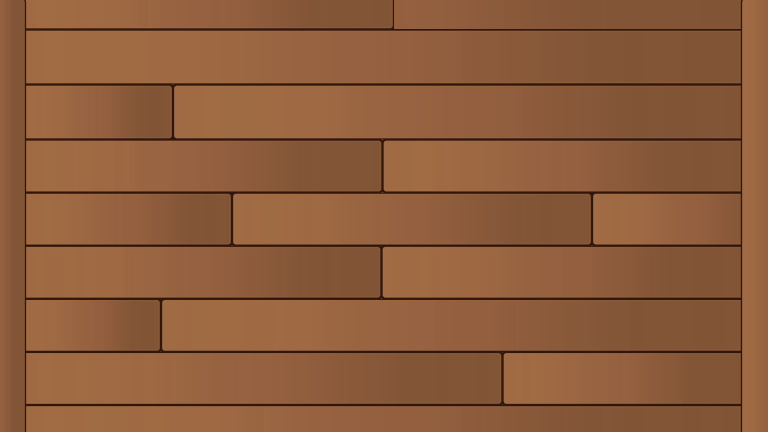
This texture is drawn by a WebGL 2 fragment shader. Its source:

```glsl
#version 300 es
precision highp float;
// Wooden plank wall: nine rows of boards between two upright side posts.
// Each board is a rounded box with a dark outline, a faint bevel and a
// light-to-dark gradient along its length, broken into subtle grain bands.

uniform vec2 u_resolution;
out vec4 fragColor;

// The canvas is HEIGHT units tall and WIDTH units wide, with y pointing down.
const float HEIGHT = 432.0;
const float WIDTH = 768.0;
const float WALL_LEFT = 25.5;
const float WALL_RIGHT = 741.5;
const float CORNER = 4.0;
const float BOARD_LINE = 1.15;
const float POST_LINE = 0.65;

const vec3 WOOD_LIGHT = vec3(0.627, 0.420, 0.264);
const vec3 WOOD_MID = vec3(0.582, 0.377, 0.250);
const vec3 WOOD_DARK = vec3(0.510, 0.332, 0.213);
const vec3 OUTLINE = vec3(0.19, 0.085, 0.045);
const vec3 GAP = vec3(0.42, 0.27, 0.16);

// Right ends of up to three boards in each row, from the top.
const vec3 BOARD_ENDS[9] = vec3[9](
  vec3(394.0, 742.0, 742.0), vec3(742.0), vec3(173.0, 742.0, 742.0),
  vec3(382.5, 742.0, 742.0), vec3(232.0, 592.0, 792.0),
  vec3(381.5, 742.0, 742.0), vec3(161.0, 742.0, 742.0),
  vec3(502.5, 742.0, 742.0), vec3(742.0));

float hash(vec2 p) {
  vec3 q = fract(vec3(p.xyx) * 0.1031);
  q += dot(q, q.yzx + 33.33);
  return fract((q.x + q.y) * q.z);
}

float roundedBox(vec2 p, vec2 lo, vec2 hi, float radius) {
  vec2 q = abs(p - 0.5 * (lo + hi)) - 0.5 * (hi - lo) + radius;
  return length(max(q, 0.0)) + min(max(q.x, q.y), 0.0) - radius;
}

// Antialiased coverage of the region where d is below zero.
float cover(float d, float pixel) {
  return clamp(0.5 - d / pixel, 0.0, 1.0);
}

// Wood tone along a board, t running from its left end to its right end.
vec3 woodTone(float t, float seed) {
  vec3 tone = mix(WOOD_LIGHT, WOOD_MID, smoothstep(0.12, 0.54, t));
  tone = mix(tone, WOOD_DARK, smoothstep(0.48, 0.84, t));
  float band = hash(vec2(floor(t * 36.0), seed)) - 0.5;
  return tone + band * vec3(0.008, 0.006, 0.005);
}

// Adds bevel, outline and corner gap around a board with distance d.
vec3 edged(vec3 wood, float d, float halfLine, float pixel) {
  float bevel = cover(abs(d + halfLine + 0.8) - 0.5, pixel);
  vec3 color = mix(wood, WOOD_LIGHT * 1.05, 0.18 * bevel);
  color = mix(color, OUTLINE, cover(-d - halfLine, pixel));
  return mix(color, GAP, cover(halfLine - d, pixel));
}

vec3 boards(vec2 p, float pixel) {
  // The upper three rows are slightly taller than the others.
  float fromThird = p.y - 139.5;
  float pitch = fromThird < 0.0 ? 55.0 : 53.1;
  float row = floor(fromThird / pitch);
  int index = clamp(int(row) + 3, 0, 8);

  // Find the board under this point.
  vec3 ends = BOARD_ENDS[index];
  float left = WALL_LEFT;
  float right = ends.x;
  for (int i = 0; i < 2; i++) {
    if (p.x > ends[i]) {
      left = ends[i];
      right = ends[i + 1];
    }
  }

  // The top row's second board lies behind the first, with no own edge.
  bool behind = index == 0 && p.x > ends.x;
  if (behind) left = WALL_LEFT;

  // Boards reach under the posts, so only inner joints show corners.
  vec2 lo = vec2(left, 139.5 + row * pitch);
  vec2 hi = vec2(right, lo.y + pitch);
  if (left <= WALL_LEFT) lo.x -= 10.0;
  if (right >= WALL_RIGHT) hi.x += 10.0;
  if (behind) hi.y += 5.0;

  float t = (p.x - left) / (right - left);
  vec3 wood = woodTone(t, float(index) * 7.0 + floor(left / 50.0));
  return edged(wood, roundedBox(p, lo, hi, CORNER), BOARD_LINE, pixel);
}

// One post wraps around the side edges, so each side shows half of it.
vec3 addPost(vec3 base, vec2 p, float pixel) {
  float postWidth = WIDTH - WALL_RIGHT + WALL_LEFT;
  float x = mod(p.x - WALL_RIGHT + 0.5 * WIDTH, WIDTH) - 0.5 * WIDTH;
  float d = roundedBox(vec2(x, p.y), vec2(0.0, -1.5),
                       vec2(postWidth, HEIGHT + 10.0), CORNER);
  vec3 wood = woodTone(x / postWidth, 91.0);
  vec3 color = mix(wood, OUTLINE, cover(-d - POST_LINE, pixel));
  return mix(base, color, cover(d - POST_LINE, pixel));
}

void main() {
  vec2 p = gl_FragCoord.xy / u_resolution * vec2(WIDTH, HEIGHT);
  p.y = HEIGHT - p.y;
  float pixel = HEIGHT / u_resolution.y;
  fragColor = vec4(addPost(boards(p, pixel), p, pixel), 1.0);
}
```
